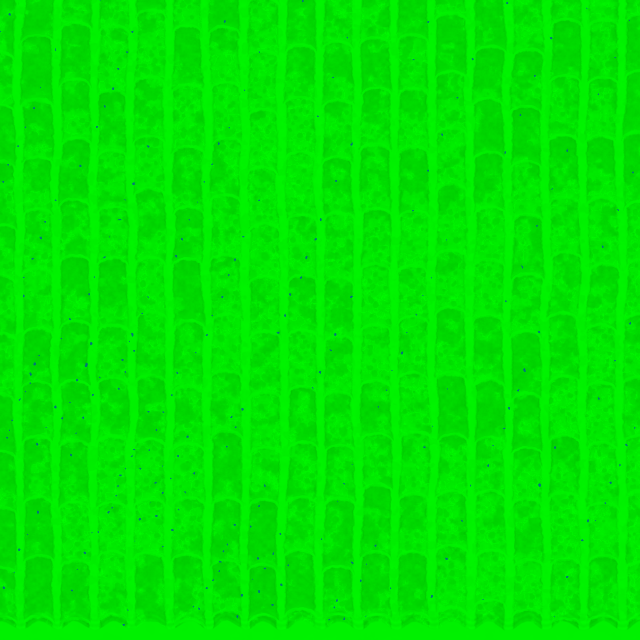
This texture map is drawn by a three.js fragment shader. Its source:

```glsl
// Green roughness map of a weathered barrel-tile roof: 17 columns of arched tiles,
// about 10.5 courses high, each column with its own pitch and offset. Layered value
// noise and scattered round spots form the lichen; bright gutters part the columns.
varying vec2 vUv;

float hash(vec2 p) {
  return fract(sin(dot(p, vec2(127.1, 311.7))) * 43758.5453);
}

float noise(vec2 p) {
  vec2 i = floor(p), f = fract(p);
  f = f * f * (3.0 - 2.0 * f);
  return mix(mix(hash(i), hash(i + vec2(1, 0)), f.x),
             mix(hash(i + vec2(0, 1)), hash(i + vec2(1, 1)), f.x), f.y);
}

float fbm(vec2 p) {
  float sum = 0.0, gain = 0.533;
  for (int i = 0; i < 4; i++) {
    sum += gain * noise(p);
    p = p * 2.03 + 17.3;
    gain *= 0.5;
  }
  return sum;
}

// Coverage of round spots, one per grid cell, of random place and size
float spots(vec2 p, float share, float maxRadius) {
  vec2 cell = floor(p);
  float cover = 0.0;
  for (int y = -1; y <= 1; y++)
    for (int x = -1; x <= 1; x++) {
      vec2 c = cell + vec2(x, y);
      vec2 centre = c + vec2(hash(c + 3.1), hash(c + 8.7));
      float radius = maxRadius * (0.4 + 0.6 * hash(c + 5.3));
      float spot = 1.0 - smoothstep(radius - 0.15, radius + 0.1, length(p - centre));
      cover = max(cover, spot * step(hash(c), share));
    }
  return cover;
}

void main() {
  vec2 uv = vUv;
  float coarse = fbm(uv * 55.0);
  float fine = fbm(uv * 150.0 + 31.0);
  vec2 warped = uv + 0.006 * (vec2(coarse, fine) - 0.5);

  // Columns, slightly wavering
  float across = uv.x * 17.0 + 0.5 + 0.14 * (noise(uv * vec2(9, 14)) - 0.5);
  float column = floor(across);
  float u = fract(across) - 0.5;

  // Courses, bounded by arches; along runs from 0 at the foot to 1 at the head
  float pitch = mix(0.0875, 0.0945, hash(vec2(column, 2.0)));
  float start = 0.121 + 0.026 * hash(vec2(column, 9.0));
  float bend = min(abs(u) / 0.44, 1.0);
  float drop = 0.017 * (1.0 - sqrt(1.0 - 0.96 * bend * bend));
  float course = (uv.y + drop - start) / pitch;
  course += 0.28 * (noise(vec2(column * 7.3, course * 0.8 + 20.0)) - 0.5);
  course += 0.05 * (fine - 0.5);
  float along = fract(course);
  vec2 tile = vec2(column, floor(course));
  float wear = hash(tile + 40.0);

  // Tile face: smooth dark clay under lichen crust, spots and fine web
  float crust = coarse + 0.32 * (wear - 0.5) - 0.16 * (along - 0.5)
              + 0.3 * (noise(uv * 5.0 + 4.0) - 0.5);
  float face = mix(0.842, 0.912, smoothstep(0.36, 0.6, crust));
  face += 0.09 * (fine - 0.5);
  float web = 1.0 - smoothstep(0.0, 0.06, abs(fbm(warped * 75.0 + 9.0) - 0.5));
  face += 0.035 * web * smoothstep(0.35, 0.55, crust);
  float blots = max(spots(warped * 95.0, 0.4, 0.5), spots(warped * 60.0 + 7.0, 0.2, 0.42));
  face = mix(face, 0.848 + 0.03 * (fine - 0.5), 0.75 * blots * smoothstep(0.3, 0.5, crust));
  face -= 0.016 * smoothstep(0.75, 1.0, along);

  // Gutters between columns, with a thin shaded edge beside each tile
  float gutter = 0.955 + 0.05 * (coarse - 0.5) + 0.02 * (fine - 0.5);
  gutter -= 0.035 * smoothstep(0.55, 0.7, coarse);
  float side = mix(0.415, 0.365, along) - abs(u) + 0.1 * (fine - 0.5);
  face -= 0.022 * (1.0 - smoothstep(0.0, 0.05, abs(side - 0.03)));
  float value = mix(gutter, face, smoothstep(-0.035, 0.03, side));

  // Pale lip along each arch, with a soft dusting above it
  float lipDistance = min(along, 1.0 - along) * pitch;
  float lip = 1.0 - smoothstep(0.001, 0.0042, lipDistance);
  float dust = 0.3 * (1.0 - smoothstep(0.0, 0.014, along * pitch));
  float inside = 1.0 - smoothstep(0.41, 0.47, abs(u));
  value = mix(value, 0.95, max(lip * (0.6 + 0.4 * noise(uv * 70.0)), dust) * inside);

  // Scalloped eaves and the plain strip below
  float eaves = uv.y - 0.023 - 0.007 * cos(6.2832 * u) - 0.006 * (coarse - 0.5);
  float ripple = sin(eaves * 700.0) * (1.0 - smoothstep(0.012, 0.024, eaves));
  value += 0.018 * ripple;
  value = mix(0.945 + 0.012 * (coarse - 0.5), value, smoothstep(-0.002, 0.002, eaves));

  // Rare bluish pits
  float pit = spots(warped * 170.0 + 50.0, 0.0014, 0.38) * step(0.0, eaves);
  vec3 colour = vec3(0.0, clamp(value, 0.79, 0.985), 0.0);
  gl_FragColor = vec4(mix(colour, vec3(0.0, 0.4, 0.55), 0.85 * pit), 1.0);
}
```
